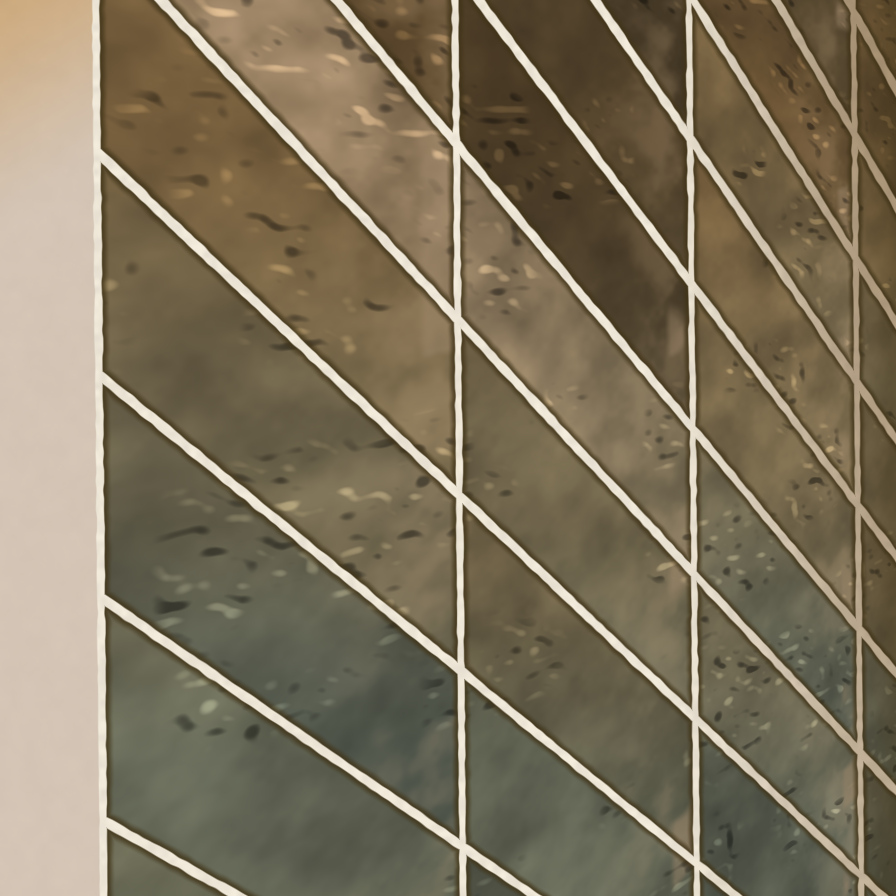
This pattern is drawn by a Shadertoy shader. Its source:

```glsl
// Glazed slanted tiles with pale grout, receding to the right beside a plain plaster edge.

// Wall projection, in canvas units measured from the upper left
const float WALL_EDGE = 0.1113;   // where the tiling starts
const float COLUMN = 0.5085;      // column width before foreshortening
const float RECEDE = 0.268;       // perspective strength per column
const float LEAN = 0.009;         // sideways lean of the vertical seams
const float HORIZON = 0.1263;
const float ROW = 0.2487;         // row height at the near edge
const float DROP = 2.0;           // rows a slanted joint falls per column
const float PHASE = 0.174;

// Grout
const float SEAM_HALF = 0.0043;
const float JOINT_HALF = 0.0056;
const float RIM_WIDTH = 0.0095;   // dark glaze edge beside the grout
const float WOBBLE = 0.0016;

// Colours
const vec3 GROUT = vec3(0.96, 0.93, 0.87);
const vec3 FAR_GROUT = vec3(0.66, 0.57, 0.45);
const vec3 PLASTER = vec3(0.83, 0.77, 0.71);
const vec3 WARM_PLASTER = vec3(0.80, 0.66, 0.48);
const vec3 BROWN = vec3(0.40, 0.325, 0.215);
const vec3 OLIVE = vec3(0.44, 0.395, 0.295);
const vec3 SLATE = vec3(0.35, 0.365, 0.31);
const vec3 TAN = vec3(0.62, 0.53, 0.42);
const vec3 RIM = vec3(0.25, 0.20, 0.09);

// Variation
const float TILE_CONTRAST = 0.22;
const float CLOUD_CONTRAST = 0.24;
const float CHIP_STRENGTH = 0.40;

float hash(vec2 p) {
    vec3 h = fract(vec3(p.xyx) * 0.1031);
    h += dot(h, h.yzx + 33.33);
    return fract((h.x + h.y) * h.z);
}

float noise(vec2 p) {
    vec2 i = floor(p), f = fract(p);
    f = f * f * (3.0 - 2.0 * f);
    return mix(mix(hash(i), hash(i + vec2(1, 0)), f.x),
               mix(hash(i + vec2(0, 1)), hash(i + vec2(1, 1)), f.x), f.y);
}

float fbm(vec2 p) {
    float sum = 0.0, gain = 0.5;
    for (int k = 0; k < 4; k++) {
        sum += gain * noise(p);
        p = p * 2.03 + 17.0;
        gain *= 0.5;
    }
    return sum / 0.9375;
}

// Glaze colour: tile = (column, row), local = position inside the tile
vec3 glaze(vec2 tile, vec2 local, vec2 surface, float down) {
    float cloud = fbm(surface * 3.0 + tile * 7.3);
    vec3 col = mix(BROWN, OLIVE, smoothstep(0.1, 0.55, down));
    col = mix(col, SLATE, smoothstep(0.55, 0.95, down + 0.2 * (hash(tile + 41.0) - 0.5)));
    col *= 1.0 + TILE_CONTRAST * (hash(tile + 23.0) - 0.5);
    col *= mix(vec3(1.03, 0.99, 0.94), vec3(0.98, 1.01, 1.04), hash(tile + 67.0));

    // One row catches the light; the rows above it fall into shade
    float lit = max(0.0, 1.0 - abs(tile.y + 2.0)) * (1.0 - smoothstep(0.8, 2.4, surface.x / 1.6));
    col = mix(col, TAN, lit * (0.45 + 0.5 * cloud));
    col *= 1.0 - 0.22 * step(tile.y, -2.5) * step(0.5, tile.x) * step(tile.x, 1.5);

    // Clouding, pale ends and worn streaks beside the seams
    col *= 1.0 + CLOUD_CONTRAST * (cloud - 0.5) * 2.0;
    col = mix(col, TAN, 0.30 * smoothstep(0.45, 1.0, local.x) * smoothstep(0.4, 0.7, cloud));
    float wear = smoothstep(0.86, 0.90, local.x) * smoothstep(0.56, 0.68, noise(surface * vec2(2.0, 2.6) + 9.0));
    col = mix(col, TAN, 0.45 * wear);

    // Small embossed chips, gathered in patches
    vec2 q = surface * vec2(11.0, 15.0);
    float relief = noise(q) - noise(q + vec2(0.3, -0.35));
    float patches = smoothstep(0.52, 0.72, noise(surface * 2.7 + 31.0));
    float chip = sign(relief) * smoothstep(0.16, 0.40, abs(relief));
    return col * (1.0 + CHIP_STRENGTH * patches * chip);
}

void mainImage(out vec4 fragColor, in vec2 fragCoord) {
    vec2 p = fragCoord / iResolution.xy;
    p.y = 1.0 - p.y;
    float aa = 1.0 / min(iResolution.x, iResolution.y);

    // Canvas to wall: u counts columns, q counts slanted rows
    float x = p.x - WALL_EDGE - LEAN * (p.y - 0.5);
    float z = COLUMN / (COLUMN - RECEDE * x);
    float u = x * z / COLUMN;
    float rise = (p.y - HORIZON) / ROW;
    float q = rise * z - DROP * u - PHASE;
    float du = z * z / COLUMN;
    vec2 dq = vec2((rise * RECEDE - DROP) * du, z / ROW);

    // Signed distance to grout; slanted joints exist only on the tiled side
    float ragged = WOBBLE * (noise(p * 95.0) - 0.5);
    float thin = inversesqrt(max(z, 0.5));
    float seam = abs(u - max(round(u), 0.0)) / du - SEAM_HALF * thin;
    float joint = abs(q - round(q)) / length(dq) - JOINT_HALF * thin;
    joint = max(joint, -x);
    float grout = min(seam, joint) + ragged;

    // Tiles, with dark rims and a dim far end
    vec2 tile = floor(vec2(u, q));
    vec3 col = glaze(tile, vec2(u, q) - tile, vec2(u * 1.6, rise * z), p.y);
    col = mix(col, RIM, 0.45 * smoothstep(2.9, 3.4, u));
    col = mix(RIM, col, mix(0.2, 1.0, smoothstep(0.0, RIM_WIDTH * thin, grout)));

    // Plaster strip, warm toward the top
    vec3 plaster = mix(WARM_PLASTER, PLASTER, smoothstep(-0.05, 0.28, p.y + 0.6 * p.x));
    plaster *= 1.0 + 0.025 * (fbm(p * 60.0) - 0.5);
    col = mix(plaster, col, smoothstep(-aa, aa, x));

    vec3 groutCol = mix(GROUT, FAR_GROUT, smoothstep(1.7, 3.2, u) * (1.0 - 0.4 * p.y));
    groutCol *= 0.97 + 0.06 * (noise(p * 130.0) - 0.5);
    col = mix(groutCol, col, smoothstep(-aa, aa, grout));
    fragColor = vec4(col, 1.0);
}
```
